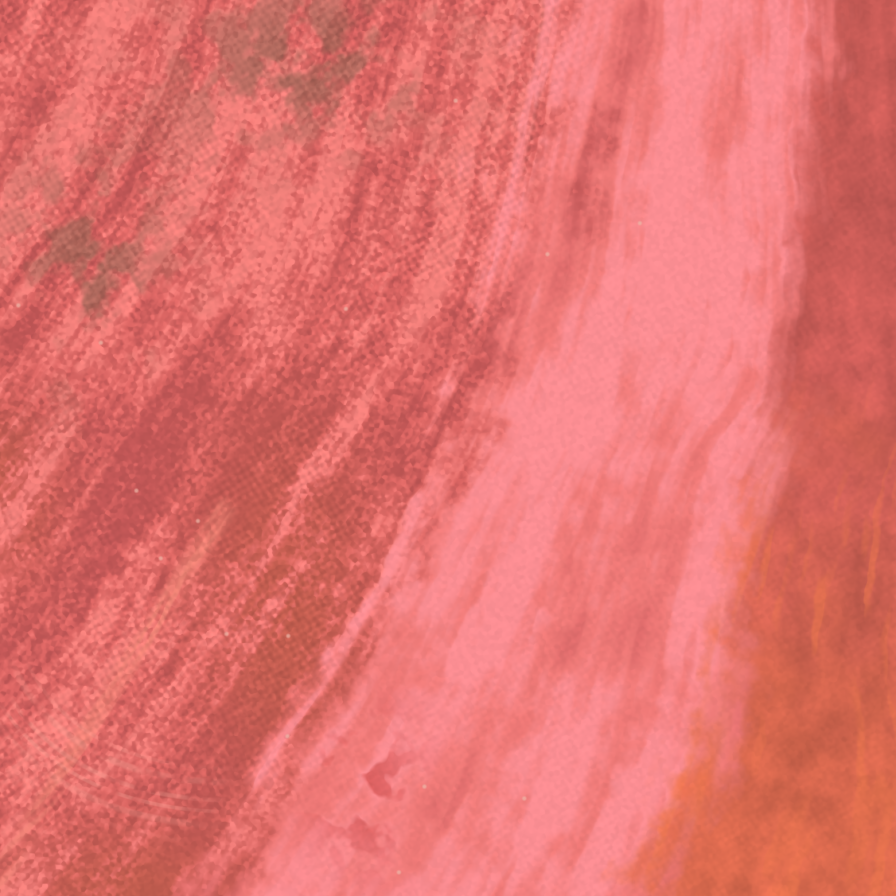
A WebGL 2 fragment shader for this texture:

```glsl
#version 300 es
precision highp float;
uniform vec2 u_resolution;
out vec4 fragColor;

vec2 random2(vec2 cell) {
  vec3 q = fract(cell.xyx * vec3(0.1031, 0.1030, 0.0973));
  q += dot(q, q.yzx + 33.33);
  return fract((q.xx + q.yz) * q.zy);
}

// Smooth cellular noise: cell values blended by distance to their seeds
float cellular(vec2 p) {
  vec2 cell = floor(p), local = fract(p);
  float total = 0.0, weights = 0.0;
  for (int j = -1; j <= 1; j++) {
    for (int i = -1; i <= 1; i++) {
      vec2 offset = vec2(i, j);
      vec2 seed = random2(cell + offset);
      vec2 delta = offset + seed - local;
      float weight = exp(-4.5 * dot(delta, delta));
      total += weight * random2(cell + offset + 71.0).x;
      weights += weight;
    }
  }
  return total / weights;
}

float layered(vec2 p) {
  float sum = 0.0, gain = 0.55;
  for (int i = 0; i < 3; i++) {
    sum += gain * cellular(p);
    p = p * 2.1 + vec2(17.3, 9.1);
    gain *= 0.53;
  }
  return sum;
}

float blob(vec2 p, vec2 centre, vec2 size) {
  vec2 q = (p - centre) / size;
  return exp(-dot(q, q));
}

float stroke(vec2 p, vec2 a, vec2 b, float width) {
  vec2 along = b - a;
  float t = clamp(dot(p - a, along) / dot(along, along), 0.0, 1.0);
  return 1.0 - smoothstep(0.1 * width, width, length(p - a - along * t));
}

// Staggered dots in two rows beside the band
float dottedTrack(float depth, float y) {
  vec2 p = vec2(depth / 0.009, y / 0.012);
  p.y += 0.5 * mod(floor(p.x), 2.0);
  float dots = 1.0 - smoothstep(0.1, 0.5, length(fract(p) - 0.5));
  return dots * step(0.0, p.x) * step(p.x, 2.0);
}

// Concentric scrapes at the lower left of a centre
float scrapes(vec2 q) {
  float radius = length(q) + 0.012 * sin(atan(q.y, q.x) * 3.0);
  float rings = smoothstep(0.0, 1.0, sin(radius * 390.0 + sin(radius * 130.0)));
  float zone = smoothstep(0.23, 0.255, radius) * (1.0 - smoothstep(0.29, 0.34, radius));
  return rings * zone * smoothstep(0.05, 0.2, -q.y) * (1.0 - smoothstep(-0.1, 0.05, q.x));
}

void main() {
  vec2 uv = gl_FragCoord.xy / u_resolution;
  float y = uv.y;
  float patches = layered(uv * 9.0 + 40.0);
  float mottle = layered(uv * 34.0);
  float grain = cellular(uv * 230.0) - 0.5;

  // Curved band borders and a wavering brush flow along them
  float left = 0.21 + 0.72 * y - 0.30 * y * y;
  float right = 0.74 + 0.34 * y - 0.18 * y * y;
  float depth = left - uv.x;
  float across = depth > 0.0 ? -depth * (1.0 + 0.9 * y) : -0.36 * depth / (right - left);
  across += 0.05 * (cellular(uv * 4.0 + 8.0) - 0.5) + 0.008 * (mottle - 0.5);
  vec2 flow = vec2(across, y);
  float broad = layered(flow * vec2(13.0, 3.6) + 3.0) - 0.5;
  float streak = layered(flow * vec2(36.0, 6.5) + 20.0) - 0.5;
  float hair = cellular(flow * vec2(130.0, 15.0)) - 0.5;
  vec2 slant = vec2(uv.x * 0.8 - y * 0.6, uv.x * 0.6 + y * 0.8);
  float crossing = layered(slant * vec2(30.0, 5.0) + 60.0) - 0.5;

  // Left field: rose streaks over darker ground
  float tone = 0.47 + 1.1 * broad + 0.8 * streak + 0.7 * crossing + 0.25 * hair + 0.55 * (mottle - 0.5) + 0.45 * grain;
  tone -= 0.24 * blob(uv, vec2(0.2, 0.5), vec2(0.2, 0.16));
  tone += 0.15 * blob(uv, vec2(0.3, 0.85), vec2(0.3, 0.2));
  vec3 field = mix(vec3(0.76, 0.34, 0.34), vec3(0.86, 0.40, 0.39), smoothstep(0.0, 0.5, tone));
  field = mix(field, vec3(0.95, 0.50, 0.48), smoothstep(0.4, 0.9, tone));
  float brown = blob(uv, vec2(0.32, 0.32), vec2(0.1, 0.2)) + blob(uv, vec2(0.14, 0.0), vec2(0.13, 0.08));
  brown += blob(uv, vec2(0.0, 0.45), vec2(0.06, 0.09));
  field = mix(field, vec3(0.75, 0.37, 0.29), 0.7 * brown * smoothstep(0.2, 0.8, 1.0 - tone));
  float olive = blob(uv, vec2(0.1, 0.7), vec2(0.09, 0.13)) + blob(uv, vec2(0.34, 0.93), vec2(0.15, 0.1));
  olive *= smoothstep(0.46, 0.66, 0.4 * patches + 0.6 * mottle + 0.4 * crossing);
  field = mix(field, vec3(0.56, 0.37, 0.31), 0.7 * min(olive, 1.0));
  float scratch = stroke(uv, vec2(0.0, 0.02), vec2(0.25, 0.43), 0.02);
  field = mix(field, vec3(0.92, 0.51, 0.45), scratch * (0.45 + hair));
  field = mix(field, vec3(0.94, 0.58, 0.54), 0.45 * scrapes(uv - vec2(0.26, 0.375)) * smoothstep(0.3, 0.6, mottle));
  float track = dottedTrack(depth - 0.008, y) * smoothstep(0.3, 0.7, y);
  field *= 1.0 - 0.13 * track * smoothstep(0.3, 0.6, patches);

  // Light band with soft drawn-out streaks
  float light = 0.72 + 0.9 * broad + 0.7 * streak + 0.25 * hair + 0.4 * (mottle - 0.5);
  light -= 0.3 * blob(uv, vec2(0.68, 0.31), vec2(0.07, 0.14)) + 0.14 * (1.0 - smoothstep(0.0, 0.35, y));
  light -= 0.28 * (1.0 - smoothstep(0.0, 0.12, -depth));
  vec3 band = mix(vec3(0.87, 0.42, 0.42), vec3(0.94, 0.48, 0.47), smoothstep(0.05, 0.5, light));
  band = mix(band, vec3(0.985, 0.555, 0.575), smoothstep(0.4, 0.8, light));
  float flecks = blob(uv, vec2(0.41, 0.12), vec2(0.06, 0.09)) * smoothstep(0.45, 0.65, mottle + 0.5 * streak);
  band = mix(band, vec3(0.80, 0.29, 0.28), 0.65 * flecks);

  // Right field: brick above, orange below
  float warmth = 1.0 - smoothstep(0.05, 0.65, y + 0.4 * (patches - 0.5));
  vec3 brick = mix(vec3(0.81, 0.37, 0.35), vec3(0.87, 0.42, 0.31), warmth);
  brick *= 1.0 + 0.2 * (mottle - 0.5) + 0.25 * broad + 0.15 * streak;
  float orange = smoothstep(0.03, 0.25, 0.6 * streak + 0.4 * hair) * (1.0 - smoothstep(0.3, 0.65, y));
  brick = mix(brick, vec3(0.93, 0.47, 0.30), 0.5 * orange);

  // Join the fields along broken, feathered edges
  float rag = 0.16 * streak + 0.1 * (mottle - 0.5) + 0.1 * (patches - 0.5);
  vec3 color = mix(field, band, smoothstep(-0.045, 0.045, rag - depth));
  color = mix(color, brick, smoothstep(-0.028, 0.03, uv.x - right + 0.6 * rag));

  // Canvas weave, grain and sparse pale specks
  float rough = mix(0.25, 1.0, smoothstep(-0.05, 0.05, depth));
  vec2 thread = mat2(0.97, 0.24, -0.24, 0.97) * uv * 560.0;
  color *= 1.0 + 0.05 * rough * sin(thread.x) * sin(thread.y) * smoothstep(0.3, 0.65, patches);
  color *= 1.0 + (0.035 + 0.07 * rough) * grain;
  vec2 cell = floor(uv * 30.0);
  float fleckDistance = length(fract(uv * 30.0) - 0.2 - 0.6 * random2(cell + 5.0));
  float present = step(0.985, random2(cell + 90.0).x);
  color = mix(color, vec3(0.93, 0.72, 0.66), 0.7 * present * (1.0 - smoothstep(0.02, 0.11, fleckDistance)));
  fragColor = vec4(color, 1.0);
}
```
